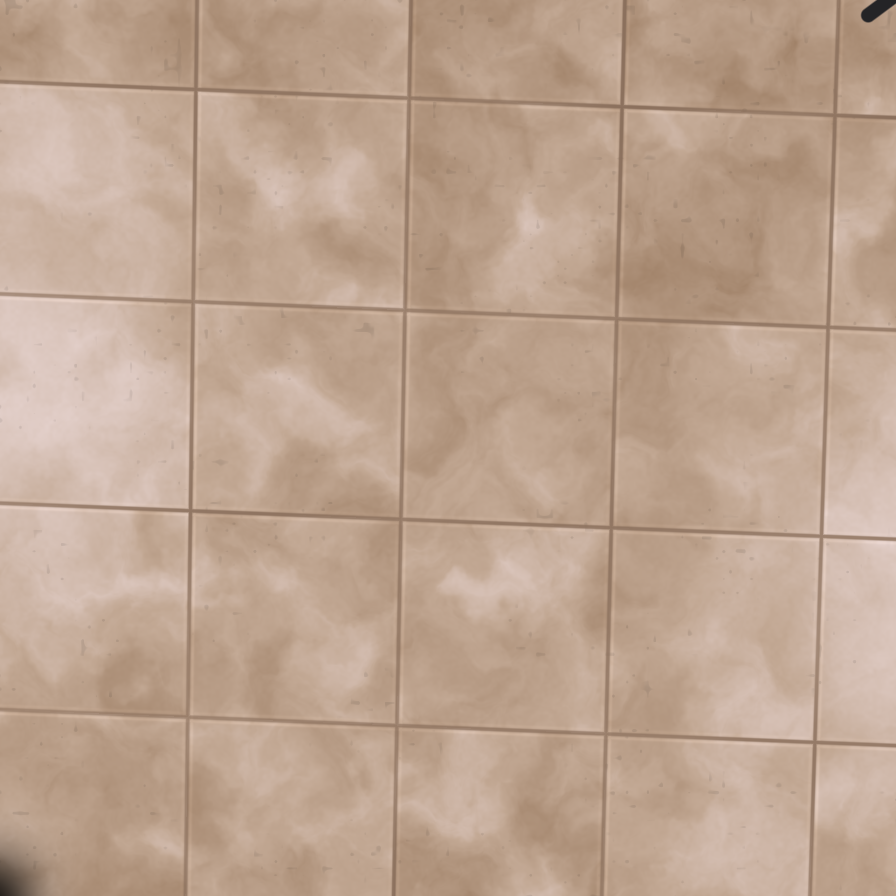
Reproduce this texture procedurally as a WebGL 2 fragment shader.

```glsl
#version 300 es
precision highp float;
uniform vec2 u_resolution;
out vec4 outColor;

#define PITCH 0.235
#define GROUT_HALF 0.0021
#define EDGE_SOFT 0.0012
#define BEVEL_OFFSET 0.0047
#define MOTTLE_SCALE 3.1
#define MOTTLE_GAIN 1.25
#define BASE_TONE 0.37
#define GLARE_GAIN 0.56
#define BROWN vec3(0.66, 0.545, 0.45)
#define SAND vec3(0.762, 0.66, 0.58)
#define PALE vec3(0.87, 0.79, 0.76)
#define GROUT vec3(0.54, 0.435, 0.36)

float hash(vec2 p) {
  vec3 q = fract(p.xyx * vec3(0.1031, 0.103, 0.0973));
  q += dot(q, q.yzx + 33.33);
  return fract((q.x + q.y) * q.z);
}

float noise(vec2 p) {
  vec2 i = floor(p), f = fract(p);
  f = f * f * (3.0 - 2.0 * f);
  return mix(mix(hash(i), hash(i + vec2(1, 0)), f.x),
             mix(hash(i + vec2(0, 1)), hash(i + vec2(1, 1)), f.x), f.y);
}

float fbm(vec2 p) {
  float sum = 0.0, amp = 0.5;
  for (int i = 0; i < 5; i++) {
    sum += amp * noise(p);
    p = mat2(1.6, 1.2, -1.2, 1.6) * p + 7.3;
    amp *= 0.5;
  }
  return sum / 0.97;
}

// Slightly tilted, tapering floor grid: x counts columns, y counts rows downward
vec2 floorGrid(vec2 p) {
  float down = 1.0 - p.y;
  float s = down - 0.0911 - 0.0403 * p.x;
  return vec2((p.x - 0.22 + 0.013 * down) / (0.2387 - 0.0064 * down),
              s * (4.19 + 0.13 * s));
}

// Cloudy glaze, shifted differently on every tile
float mottle(vec2 local, vec2 tile) {
  vec2 q = local * MOTTLE_SCALE + 40.0 * vec2(hash(tile + 11.0), hash(tile + 57.0)) + 60.0;
  vec2 warp = vec2(fbm(q + 3.7), fbm(q + 19.1)) - 0.5;
  float cloud = fbm(q + 1.6 * warp);
  float patches = smoothstep(0.6, 0.15, length(local - vec2(0.5, 0.35) + 0.5 * warp));
  return cloud - 0.5 + 0.09 * (patches - 0.4);
}

float glow(vec2 p, vec2 center, vec2 radius) {
  vec2 d = (p - center) / radius;
  return exp(-dot(d, d));
}

vec3 toneRamp(float t) {
  return t < 0.5 ? mix(BROWN, SAND, max(t, -0.3) * 2.0)
                 : mix(SAND, PALE, min(t, 1.1) * 2.0 - 1.0);
}

float capsule(vec2 p, vec2 a, vec2 b) {
  vec2 d = b - a;
  return length(p - a - d * clamp(dot(p - a, d) / dot(d, d), 0.0, 1.0));
}

void main() {
  vec2 p = gl_FragCoord.xy / u_resolution;
  float soft = max(EDGE_SOFT, 0.75 / u_resolution.y);
  vec2 grid = floorGrid(p);
  vec2 tile = floor(grid), local = fract(grid);

  // Tile glaze and window glare
  float glare = glow(p, vec2(-0.02, 0.58), vec2(0.25, 0.25))
              + glow(p, vec2(1.03, 0.32), vec2(0.24, 0.27))
              + 0.25 * glow(p, vec2(0.1, 0.85), vec2(0.25, 0.12));
  float tone = BASE_TONE + MOTTLE_GAIN * mottle(local, tile) * (1.0 - 0.6 * min(glare, 1.0));
  tone += GLARE_GAIN * glare + 0.07 * (hash(tile + 5.0) - 0.5);
  tone -= 0.1 * smoothstep(0.8, 1.0, p.y);
  tone += 0.05 * (noise(p * 210.0) - 0.5);
  vec3 color = toneRamp(tone);

  // Small dark pits
  float pit = smoothstep(0.86, 0.97, noise(p * 130.0 + 31.0)) * smoothstep(0.5, 0.7, noise(p * 17.0));
  color *= 1.0 - 0.08 * pit;

  // Pale bevels beside worn grout lines
  vec2 offset = (local - step(0.5, local)) * PITCH;
  vec2 dist = abs(offset);
  vec2 bevel = exp(-pow((dist - BEVEL_OFFSET) / 0.0017, vec2(2.0)));
  bevel *= mix(vec2(0.45), vec2(1.0), step(vec2(0.0), offset));
  color = mix(color, color * 1.04 + 0.035, max(bevel.x, bevel.y) * (0.5 + 0.5 * noise(p * 9.0)));
  vec2 line = 1.0 - smoothstep(GROUT_HALF - soft, GROUT_HALF + soft, dist);
  float wear = mix(0.65, 1.0, noise(p * 7.0 + 4.0));
  wear *= 1.0 - 0.4 * glow(p, vec2(0.0, 0.18), vec2(0.27, 0.2));
  color = mix(color, GROUT + 0.06 * glare, max(line.x, line.y) * wear);

  // Shadowed lower corner and dark stub at the upper corner
  color *= 1.0 - 0.85 * glow(p, vec2(-0.01, -0.01), vec2(0.05, 0.055));
  float stub = capsule(p, vec2(0.969, 0.983), vec2(1.0, 1.006));
  color = mix(color, vec3(0.14, 0.14, 0.15), 1.0 - smoothstep(0.008 - soft, 0.008 + soft, stub));

  outColor = vec4(color, 1.0);
}
```
